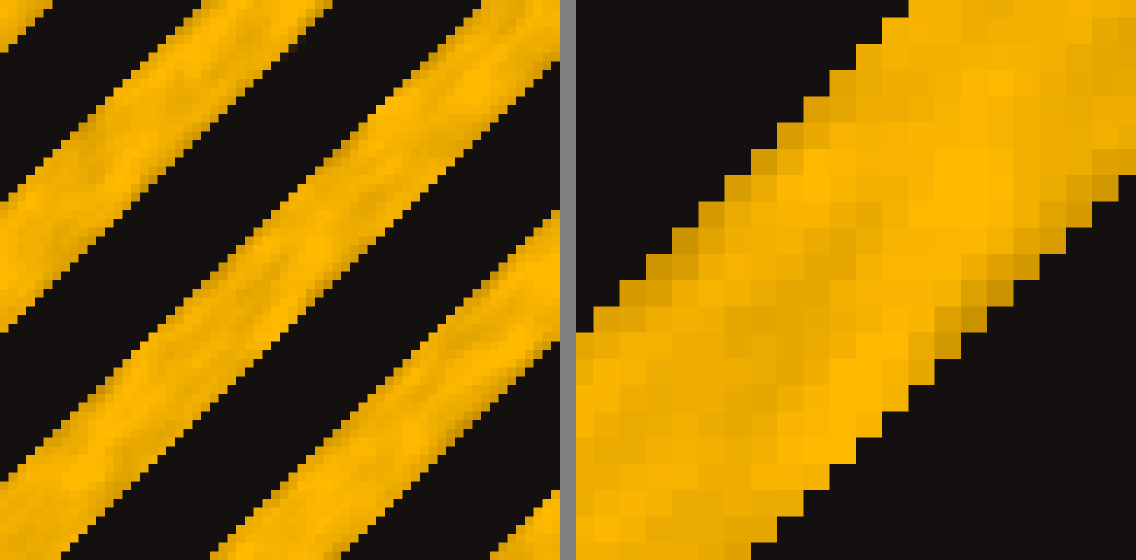
Left, the full canvas; right, a detail of the centre.
Reproduce this pattern procedurally as a WebGL 1 fragment shader.

```glsl
precision highp float;
// Worn yellow hazard stripes on near-black, drawn as a coarse 64 x 64 grid of
// flat cells. Stripes come from a mod on the diagonal; streaky gradient noise
// that wraps on the rotated lattice shades the paint and dulls its edges.

#define CELLS 64.0           // cells across and down
#define PERIOD 32.0          // diagonal stripe period, in cells
#define WIDTH 15.0           // painted part of each period, in cells
#define PHASE 23.0           // first painted diagonal from the top left
#define PAINT vec3(0.965, 0.70, 0.0)
#define GROUND vec3(0.08, 0.063, 0.059)
#define STREAK 0.12          // strength of long shading streaks
#define MOTTLE 0.06          // strength of fine shading
#define GRAIN 0.018          // brightness change from cell to cell
#define EDGE_WEAR 0.14       // darkening in patches along stripe edges
#define SCUFF_CELL vec2(33.0, 58.0)
#define SCUFF 0.10           // paint left on the ground by the scuff

uniform vec2 u_resolution;

float hash(vec2 p, float seed) {
  return fract(sin(dot(p, vec2(127.1, 311.7)) + seed * 74.7) * 43758.5);
}

// Lattice points (x + n.x, y + n.y) and (x + n.x, y - n.y) are the same point,
// which are the canvas wraps seen along the two diagonals.
vec2 wrapDiagonal(vec2 p, vec2 n) {
  float turns = floor((p.x + 0.5) / n.x);
  return vec2(p.x - turns * n.x, mod(p.y + turns * n.y + 0.5, 2.0 * n.y) - 0.5);
}

float cornerSlope(vec2 corner, vec2 offset, vec2 n, float seed) {
  float angle = 6.28319 * hash(floor(wrapDiagonal(corner, n) + 0.5), seed);
  return dot(vec2(cos(angle), sin(angle)), offset);
}

// Gradient noise; n is the lattice count across and along the stripes.
float diagonalNoise(vec2 diagonal, vec2 n, float seed) {
  vec2 p = diagonal / CELLS * n;
  vec2 i = floor(p);
  vec2 f = p - i;
  vec2 u = f * f * f * (f * (f * 6.0 - 15.0) + 10.0);
  vec2 e = vec2(1.0, 0.0);
  float low = mix(cornerSlope(i, f, n, seed),
                  cornerSlope(i + e.xy, f - e.xy, n, seed), u.x);
  float high = mix(cornerSlope(i + e.yx, f - e.yx, n, seed),
                   cornerSlope(i + e.xx, f - e.xx, n, seed), u.x);
  return mix(low, high, u.y);
}

vec3 cellColor(vec2 cell) {
  float down = CELLS - 1.0 - cell.y;
  vec2 diagonal = vec2(cell.x + down, cell.x - down);
  float across = floor(mod(diagonal.x - PHASE + 0.5, PERIOD));

  // Bare ground, with one faint scuff just outside a stripe
  if (across >= WIDTH) {
    float nearScuff = max(0.0, 1.0 - 0.4 * distance(cell, SCUFF_CELL));
    float besideEdge = 1.0 - step(WIDTH + 0.5, across);
    return mix(GROUND, PAINT, SCUFF * nearScuff * besideEdge);
  }

  // Paint shading
  float shade = 0.99;
  shade += STREAK * diagonalNoise(diagonal + 0.37, vec2(13.0, 5.0), 1.0);
  shade += MOTTLE * diagonalNoise(diagonal + 0.61, vec2(23.0, 11.0), 2.0);
  shade += GRAIN * (hash(cell, 3.0) - 0.5);

  // Patchy dark rims
  float inset = min(across, WIDTH - 1.0 - across);
  float rim = 1.0 - smoothstep(-0.5, 2.5, inset);
  float patches = diagonalNoise(diagonal + 0.23, vec2(8.0, 7.0), 4.0);
  shade -= EDGE_WEAR * rim * smoothstep(-0.45, 0.35, patches);
  return min(PAINT * shade, vec3(1.0, 0.735, 0.0));
}

void main() {
  // Four samples per pixel smooth cell borders that miss the pixel grid
  vec3 color = vec3(0.0);
  for (int sy = 0; sy < 2; sy++) {
    for (int sx = 0; sx < 2; sx++) {
      vec2 offset = 0.5 * vec2(float(sx), float(sy)) - 0.25;
      vec2 uv = (gl_FragCoord.xy + offset) / u_resolution;
      color += 0.25 * cellColor(floor(uv * CELLS));
    }
  }
  gl_FragColor = vec4(color, 1.0);
}
```
